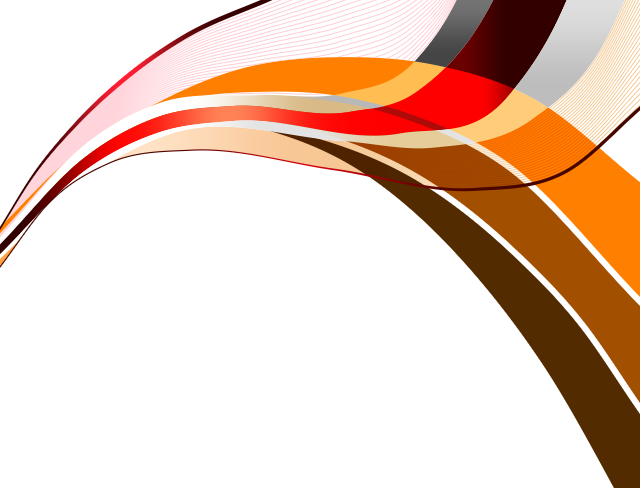
Reproduce this background procedurally as a WebGL 1 fragment shader.

```glsl
precision highp float;
// Orange arches crossed by a flowing red and grey ribbon with fine hatching, on white.

#define SIZE vec2(7.68, 5.85)
#define GAP 0.075
#define HATCH_COUNT 25.0
#define HATCH_HALF_WIDTH 0.0055
#define ORANGE vec3(1.0, 0.5, 0.0)
#define BROWN vec3(0.64, 0.31, 0.0)
#define DARK_BROWN vec3(0.32, 0.17, 0.0)
#define RED vec3(1.0, 0.0, 0.0)
#define MAROON vec3(0.2, 0.0, 0.0)
#define PINK vec3(1.0, 0.72, 0.76)

uniform vec2 u_resolution;

vec2 p;       // position, y pointing down
float pixel;  // size of one pixel in the same units

// Slope at b of the parabola through three knots.
float knotSlope(vec2 a, vec2 b, vec2 c) {
  vec2 l = b - a, r = c - b;
  return (l.y / l.x * r.x + r.y / r.x * l.x) / (l.x + r.x);
}

// Cubic from b to c; gives its height and the cosine of its slope angle.
vec2 segment(vec2 a, vec2 b, vec2 c, vec2 d) {
  vec2 s = c - b;
  float t = (p.x - b.x) / s.x;
  float m0 = knotSlope(a, b, c) * s.x, m1 = knotSlope(b, c, d) * s.x;
  float k2 = 3.0 * s.y - 2.0 * m0 - m1, k3 = m0 + m1 - 2.0 * s.y;
  float slope = (m0 + t * (2.0 * k2 + 3.0 * k3 * t)) / s.x;
  return vec2(b.y + t * (m0 + t * (k2 + t * k3)), inversesqrt(1.0 + slope * slope));
}

// Smooth curve through eight knots of growing x.
vec2 curve(vec2 a, vec2 b, vec2 c, vec2 d, vec2 e, vec2 f, vec2 g, vec2 h) {
  if (p.x < b.x) return segment(2.0 * a - b, a, b, c);
  if (p.x < c.x) return segment(a, b, c, d);
  if (p.x < d.x) return segment(b, c, d, e);
  if (p.x < e.x) return segment(c, d, e, f);
  if (p.x < f.x) return segment(d, e, f, g);
  if (p.x < g.x) return segment(e, f, g, h);
  return segment(f, g, h, 2.0 * h - g);
}

// Signed distance, positive below the curve.
float dist(vec2 c) { return (p.y - c.x) * c.y; }

float cover(float d) { return clamp(d / pixel + 0.5, 0.0, 1.0); }

float band(float top, float bottom) { return cover(top) * cover(-bottom); }

float stroke(float d, float halfWidth) {
  return clamp((halfWidth - abs(d)) / pixel + 0.5, 0.0, 1.0) * min(1.0, 2.0 * halfWidth / pixel);
}

float bump(float x, float center, float width) {
  float d = (x - center) / width;
  return exp(-d * d);
}

// Fine lines blended between two curves, averaged where too dense.
float hatch(vec2 top, vec2 bottom) {
  float span = max(bottom.x - top.x, 0.001);
  float f = (p.y - top.x) / span;
  float period = span * mix(top.y, bottom.y, clamp(f, 0.0, 1.0)) / HATCH_COUNT;
  float line = stroke((fract(f * HATCH_COUNT) - 0.5) * period, HATCH_HALF_WIDTH);
  float average = min(0.75, 2.0 * HATCH_HALF_WIDTH / period);
  return mix(average, line, smoothstep(1.2, 2.5, period / pixel));
}

void main() {
  vec2 uv = gl_FragCoord.xy / u_resolution;
  p = vec2(uv.x, 1.0 - uv.y) * SIZE;
  pixel = SIZE.x / u_resolution.x;
  float x = p.x;

  // Arch edges
  float archTop = dist(curve(vec2(0, 2.72), vec2(0.8, 1.93), vec2(1.8, 1.28), vec2(2.8, 0.85),
    vec2(4.2, 0.685), vec2(5.2, 0.775), vec2(6.4, 1.18), vec2(7.7, 2.2)));
  float orangeEnd = dist(curve(vec2(0, 2.8), vec2(1, 1.75), vec2(2, 1.25), vec2(3.2, 1.1),
    vec2(4, 1.14), vec2(4.9, 1.36), vec2(6.1, 1.95), vec2(7.7, 3.58)));
  float brownEnd = dist(curve(vec2(0, 2.8), vec2(1, 2), vec2(2.5, 1.45), vec2(4.12, 1.68),
    vec2(5.12, 2.15), vec2(6.2, 3), vec2(7, 3.85), vec2(7.7, 4.86)));
  float darkEnd = dist(curve(vec2(0, 2.8), vec2(1, 2), vec2(2.2, 1.45), vec2(3.4, 1.62),
    vec2(4.43, 2.12), vec2(5.5, 3.07), vec2(6.5, 4.35), vec2(7.7, 6.45)));

  // Ribbon edges, from the top line to the bottom line
  vec2 topLine = curve(vec2(0, 2.74), vec2(0.4, 2.1), vec2(0.9, 1.5), vec2(1.5, 0.94),
    vec2(2.2, 0.45), vec2(3.2, 0), vec2(5.4, -0.85), vec2(7.7, -1.5));
  vec2 greyTop = curve(vec2(0, 2.85), vec2(1, 1.75), vec2(1.9, 1.24), vec2(3.1, 1.14),
    vec2(4.1, 1.12), vec2(4.98, 0.73), vec2(5.48, 0), vec2(7.7, -10));
  float redTop = dist(curve(vec2(0, 2.93), vec2(1, 1.9), vec2(1.9, 1.4), vec2(2.8, 1.27),
    vec2(4.2, 1.34), vec2(5, 1.1), vec2(5.92, 0), vec2(7.7, -6)));
  float redEnd = dist(curve(vec2(0, 3.05), vec2(1, 2.06), vec2(1.9, 1.59), vec2(2.8, 1.45),
    vec2(4.8, 1.6), vec2(6.1, 1.15), vec2(6.8, 0), vec2(7.7, -3)));
  vec2 silverEnd = curve(vec2(0, 3.1), vec2(1, 2.16), vec2(2, 1.62), vec2(4.1, 1.69),
    vec2(5.2, 1.77), vec2(6.4, 1.42), vec2(7.2, 0.6), vec2(7.7, -0.45));
  vec2 bottomLine = curve(vec2(0, 3.2), vec2(0.6, 2.42), vec2(1.3, 1.96), vec2(2.3, 1.8),
    vec2(4, 2.03), vec2(5.7, 2.27), vec2(6.8, 2.05), vec2(7.7, 1.28));

  // Arch bands
  float orange = band(archTop, orangeEnd);
  float brown = band(orangeEnd - GAP, brownEnd);
  float gap = band(orangeEnd, orangeEnd - GAP);
  float above = cover(-archTop);
  vec3 color = mix(vec3(1.0), ORANGE, orange);
  color = mix(color, BROWN, brown);
  color = mix(color, DARK_BROWN, band(brownEnd - GAP, darkEnd));

  // Hatched veils above and below the solid ribbon
  float upper = band(dist(topLine), dist(greyTop)) * (1.0 - orange);
  color = mix(color, PINK, upper * hatch(topLine, greyTop) * 0.8);
  float lower = band(dist(silverEnd), dist(bottomLine));
  vec3 peach = mix(vec3(1.0, 0.64, 0.25), vec3(1.0, 0.89, 0.78), smoothstep(0.5, 1.7, x));
  peach = mix(peach, vec3(1.0), smoothstep(3.0, 5.0, x));
  vec3 veil = peach * mix(vec3(1.0), vec3(0.95, 0.75, 0.5), hatch(silverEnd, bottomLine) * smoothstep(1.5, 4.5, x));
  color *= mix(vec3(1.0), veil, lower);

  // Grey band, tinted where it crosses the arch
  vec3 grey = mix(vec3(1.0), vec3(0.85, 0.73, 0.53), smoothstep(2.2, 3.8, x));
  grey = mix(grey, vec3(0.72), gap * smoothstep(3.4, 4.0, x));
  grey = mix(grey, vec3(1.0, 0.74, 0.32), orange * smoothstep(2.5, 4.2, x));
  grey = mix(grey, vec3(mix(0.45, 0.27, smoothstep(0.0, 0.7, p.y))), above * step(4.0, x));
  color = mix(color, grey, band(dist(greyTop), redTop));

  // Red band with a warm glow
  vec3 red = mix(MAROON, RED, smoothstep(0.2, 1.5, x));
  red = mix(red, vec3(1.0, 0.6, 0.4), 0.85 * bump(x, 2.75, 0.75));
  red = mix(red, vec3(0.68, 0.04, 0.03), gap * smoothstep(4.1, 4.7, x));
  red = mix(red, vec3(0.55, 0.0, 0.0), smoothstep(5.75, 6.3, x));
  red = mix(red, mix(vec3(0.42, 0.0, 0.0), MAROON, smoothstep(5.5, 6.1, x)), above * step(4.0, x));
  color = mix(color, red, band(redTop, redEnd));

  // Silver band
  vec3 silver = vec3(mix(1.0, 0.89, smoothstep(2.2, 3.2, x)));
  silver = mix(silver, vec3(0.9, 0.8, 0.6), brown * smoothstep(3.6, 4.8, x));
  silver = mix(silver, vec3(1.0, 0.8, 0.48), orange);
  silver = mix(silver, vec3(mix(0.87, 0.74, smoothstep(0.0, 1.1, p.y))), above * step(4.0, x));
  color = mix(color, silver, band(redEnd, dist(silverEnd)));

  // Outlines
  vec3 topColor = mix(MAROON, vec3(1.0, 0.12, 0.2), bump(x, 1.5, 0.65));
  color = mix(color, topColor, stroke(dist(topLine), 0.01 + 0.018 * smoothstep(0.0, 1.5, x)));
  vec3 bottomColor = mix(vec3(0.28, 0.02, 0.0), vec3(0.82, 0.0, 0.05), bump(x, 3.7, 1.1));
  color = mix(color, bottomColor, stroke(dist(bottomLine), mix(0.007, 0.02, smoothstep(3.0, 6.5, x))));

  gl_FragColor = vec4(color, 1.0);
}
```
